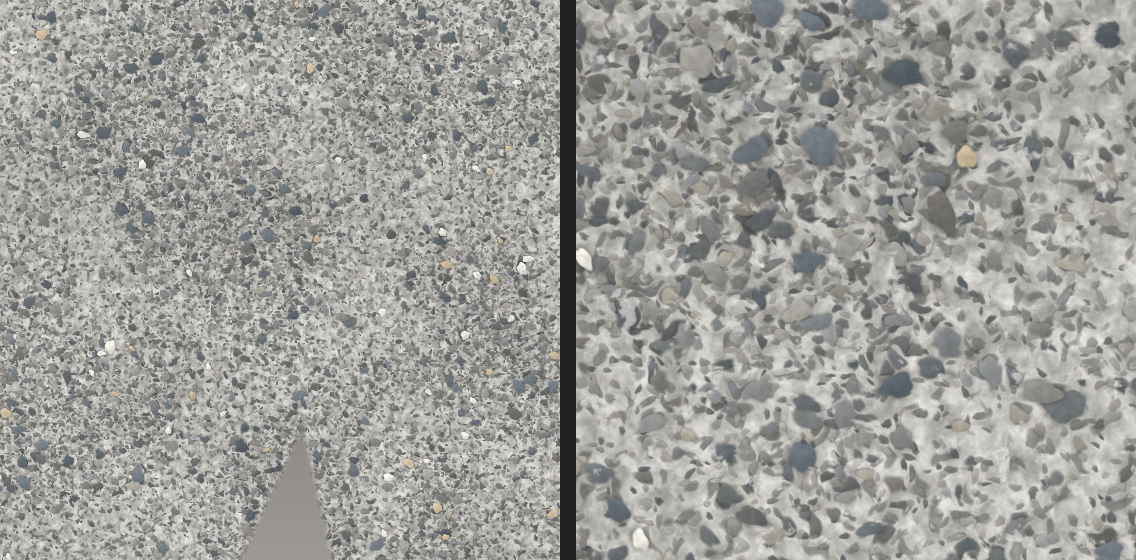
Left: the whole. Right: its middle third, enlarged.
This texture is drawn by a Shadertoy shader. Its source:

```glsl
// Weathered exposed-aggregate concrete: ragged pale mortar with pits, layers of
// tilted grey pebbles on jittered grids, a few pale stones, and one smooth blurred
// wedge at the lower edge. Gradient noise drives patches, flakes and grain.

const vec3 MORTAR_DARK = vec3(0.47, 0.47, 0.45);
const vec3 MORTAR_PALE = vec3(0.88, 0.87, 0.85);
const vec3 STONE_DARK  = vec3(0.37, 0.38, 0.38);
const vec3 STONE_LIGHT = vec3(0.67, 0.66, 0.63);
const vec3 SLATE       = vec3(0.33, 0.36, 0.39);
const vec3 CHALK       = vec3(0.92, 0.91, 0.87);
const vec3 OCHRE       = vec3(0.80, 0.73, 0.61);
const vec3 WEDGE_COLOR = vec3(0.60, 0.58, 0.56);
const vec2 WEDGE_TIP   = vec2(0.540, 0.235);
const vec2 WEDGE_BASE  = vec2(0.430, 0.593);  // left and right x at the lower edge
const float WEDGE_BLUR = 0.007;
const float EDGE       = 0.0011;  // softness of stone outlines
const float TILT       = 0.45;    // preferred stone direction
const float TILT_RANGE = 2.4;
const float GRAIN      = 0.13;

vec3 hash3(vec2 p) {
    vec3 q = fract(p.xyx * vec3(0.1031, 0.1030, 0.0973));
    q += dot(q, q.yxz + 33.33);
    return fract((q.xxy + q.yzz) * q.zyx);
}

mat2 rotation(float a) {
    float c = cos(a), s = sin(a);
    return mat2(c, s, -s, c);
}

float cornerSlope(vec2 id, vec2 offset) {
    float a = 6.2832 * hash3(id).x;
    return dot(vec2(cos(a), sin(a)), offset);
}

float gradientNoise(vec2 p) {
    vec2 i = floor(p), f = fract(p);
    vec2 u = f * f * f * (f * (f * 6.0 - 15.0) + 10.0);
    vec2 e = vec2(1.0, 0.0);
    float low  = mix(cornerSlope(i, f), cornerSlope(i + e.xy, f - e.xy), u.x);
    float high = mix(cornerSlope(i + e.yx, f - e.yx), cornerSlope(i + e.xx, f - e.xx), u.x);
    return 1.4 * mix(low, high, u.y);
}

float fbm(vec2 p) {
    float sum = 0.0, gain = 0.55;
    for (int i = 0; i < 4; i++) {
        sum += gain * gradientNoise(p);
        p = rotation(0.6) * p * 2.03 + 17.3;
        gain *= 0.58;
    }
    return sum;
}

// Share of stones left uncovered by mortar, varying in broad patches
float exposure(vec2 p) {
    float n = gradientNoise(p * 3.1 + 4.7) + 0.6 * gradientNoise(p * 8.3 + 21.0);
    return smoothstep(0.55, -0.25, n);
}

vec3 stoneColor(vec3 rnd, float slate, float chalk) {
    vec3 c = mix(STONE_DARK, STONE_LIGHT, rnd.x);
    c += (rnd.y - 0.5) * vec3(0.035, 0.005, -0.035);
    c = mix(c, SLATE + 0.14 * rnd.x, slate * step(0.45, rnd.z));
    return mix(c, mix(CHALK, OCHRE, step(0.6, rnd.z)), chalk);
}

// Paints one layer of rounded, slightly angular stones
void scatterStones(inout vec3 col, vec2 p, float cells, float density,
                   float size, float slate, float chalk) {
    vec2 g = p * cells;
    vec2 home = floor(g);
    for (int y = -1; y <= 1; y++)
    for (int x = -1; x <= 1; x++) {
        vec2 id = home + vec2(x, y);
        vec3 place = hash3(id + cells * 3.7);
        vec3 form  = hash3(id + cells * 5.3 + 57.0);
        vec2 centre = id + 0.5 + (place.xy - 0.5) * 0.85;
        if (form.x > density * mix(0.3, 1.0, exposure(centre / cells))) continue;

        vec2 d = g - centre;
        vec2 q = rotation(TILT + (place.z - 0.5) * TILT_RANGE) * d;
        q.y *= mix(1.05, 2.1, form.z);
        float radius = size * mix(0.28, 0.52, form.y * form.y);
        float angle = atan(q.y, q.x);
        float outline = 1.0 + 0.10 * sin(3.0 * angle + 40.0 * form.y)
                            + 0.06 * sin(5.0 * angle + 30.0 * form.z);
        float dist = length(q) - radius * outline;
        float soft = EDGE * cells;

        col *= 1.0 - 0.16 * smoothstep(0.15, 0.0, dist);
        vec3 stone = stoneColor(hash3(id + cells * 7.9), slate, chalk);
        stone *= 1.0 + 0.09 * clamp(dot(d, vec2(-0.4, 0.9)) / radius, -1.0, 1.0);
        col = mix(col, stone, smoothstep(soft, -soft, dist));
    }
}

void mainImage(out vec4 fragColor, in vec2 fragCoord) {
    vec2 p = fragCoord / iResolution.y;
    vec2 ragged = p + 0.003 * vec2(gradientNoise(p * 75.0), gradientNoise(p * 75.0 + 31.0));

    // Mortar with dark pits
    float cement = fbm(ragged * 55.0);
    vec3 col = mix(MORTAR_DARK, MORTAR_PALE, clamp(0.63 + 0.62 * cement, 0.0, 1.0));
    col *= 1.0 - 0.28 * smoothstep(0.22, 0.55, gradientNoise(ragged * 105.0 + 9.0));

    // Aggregate from grit to pebbles
    scatterStones(col, ragged, 145.0, 0.75, 1.0, 0.0, 0.0);
    scatterStones(col, ragged, 88.0, 0.68, 1.0, 0.15, 0.0);
    scatterStones(col, ragged, 56.0, 0.50, 1.0, 0.4, 0.0);

    // Ragged pale flakes of mortar over the smaller stones
    float flakes = smoothstep(0.16, 0.42, fbm(ragged * 62.0 + 80.0));
    col = mix(col, MORTAR_PALE * 0.97, 0.72 * flakes);

    scatterStones(col, p, 35.0, 0.24, 0.95, 1.0, 0.0);
    scatterStones(col, p, 31.0, 0.07, 0.72, 0.0, 1.0);

    // Surface grain and broad stains
    col *= 1.0 + GRAIN * fbm(p * 170.0) + 0.07 * gradientNoise(p * 4.0 + 50.0);

    // Smooth wedge rising from the lower edge
    float rise = p.y / WEDGE_TIP.y;
    vec2 sides = mix(WEDGE_BASE, WEDGE_TIP.xx, rise);
    float inside = min(p.x - sides.x, sides.y - p.x);
    vec3 wedge = WEDGE_COLOR * (1.03 - 0.10 * rise);
    col = mix(col, wedge, smoothstep(-WEDGE_BLUR, WEDGE_BLUR, inside));

    fragColor = vec4(clamp(col, 0.0, 1.0), 1.0);
}
```
